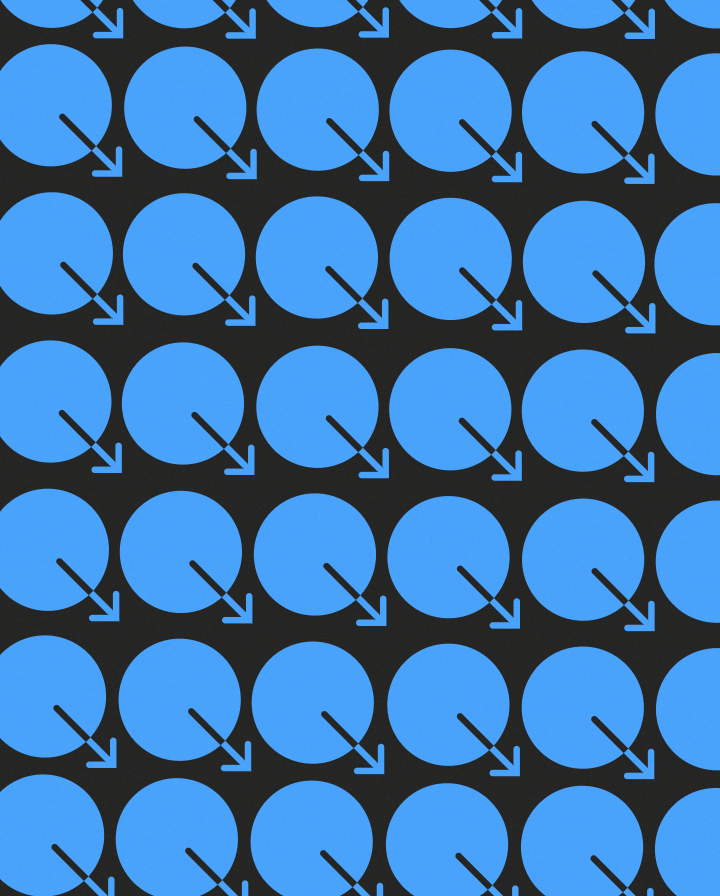
Write a Shadertoy shader that draws this pattern.

```glsl
// Draws a wavering grid of blue discs, each crossed by a colour-swapping diagonal arrow.

// Lengths are in percent of the canvas height, y runs downward.
const vec3 BLUE = vec3(0.288, 0.638, 0.984);
const vec3 CHARCOAL = vec3(0.146, 0.146, 0.143);
const vec2 PITCH = vec2(14.9, 16.17);
const float ANCHOR_COLUMN = 5.0;
const float ANCHOR_X = 79.95;
const float TOP_ROW_Y = -3.72;
const float DISC_RADIUS = 6.82;
const float STROKE = 0.36;        // half width of the arrow line
const float SHAFT_START = 1.3;
const float HEAD_CORNER = 7.62;
const float HEAD_ARM_END = 4.95;
const float JITTER = 0.1;
const float GRAIN = 0.012;

float hash(vec2 p) {
    vec3 q = fract(vec3(p.xyx) * 0.1031);
    q += dot(q, q.yzx + 33.33);
    return fract((q.x + q.y) * q.z);
}

float segmentDistance(vec2 p, vec2 a, vec2 b) {
    vec2 ab = b - a;
    float t = clamp(dot(p - a, ab) / dot(ab, ab), 0.0, 1.0);
    return length(p - a - ab * t);
}

// Round-ended shaft and head with a square outer corner.
float arrowDistance(vec2 p, float halfWidth) {
    vec2 q = vec2(max(p.x, p.y), min(p.x, p.y));
    float shaft = segmentDistance(p, vec2(SHAFT_START), vec2(HEAD_CORNER)) - halfWidth;
    float arm = segmentDistance(q, vec2(HEAD_CORNER, HEAD_ARM_END),
                                vec2(HEAD_CORNER, HEAD_CORNER + 1.0)) - halfWidth;
    return max(min(shaft, arm), q.x - HEAD_CORNER - halfWidth);
}

float coverage(float d, float pixel) {
    return clamp(0.5 - d / pixel, 0.0, 1.0);
}

// Centre of a cell: rows tilt, spread and bunch up slightly.
vec2 cellCentre(vec2 cell) {
    float row = cell.y;
    float phase = row * 1.0472;
    float columnPitch = 14.81 + 0.031 * row - 0.044 * sin(0.9 * (row - 1.0));
    float tilt = 0.286 * (1.0 - exp(-max(row, 0.0)));
    vec2 centre = vec2(ANCHOR_X + (cell.x - ANCHOR_COLUMN) * columnPitch,
                       TOP_ROW_Y + row * PITCH.y + cell.x * tilt);
    centre.y -= 0.61 * sin(phase) + 0.13 * sin(2.0 * phase);
    vec2 noise = vec2(hash(cell + 7.0), hash(cell + 31.0)) - 0.5;
    return centre + 2.0 * JITTER * noise;
}

// Exclusive-or of disc and arrow, so the line swaps colour at the rim.
float motif(vec2 p, float pixel) {
    float disc = coverage(length(p) - DISC_RADIUS, pixel);
    float arrow = coverage(arrowDistance(p, STROKE), pixel);
    return disc + arrow - 2.0 * disc * arrow;
}

void mainImage(out vec4 fragColor, in vec2 fragCoord) {
    float pixel = 100.0 / iResolution.y;
    vec2 p = vec2(fragCoord.x, iResolution.y - fragCoord.y) * pixel;

    // Arrows reach past their cell, so visit the neighbours too.
    vec2 origin = vec2(ANCHOR_X - ANCHOR_COLUMN * PITCH.x, TOP_ROW_Y);
    vec2 home = round((p - origin) / PITCH);
    float ink = 0.0;
    for (int j = -1; j <= 1; j++) {
        for (int i = -1; i <= 1; i++) {
            vec2 cell = home + vec2(i, j);
            ink = max(ink, motif(p - cellCentre(cell), pixel));
        }
    }

    // Faint grain over flat colour.
    float grain = (hash(floor(p * 5.12)) - 0.5) * GRAIN;
    fragColor = vec4(mix(CHARCOAL, BLUE, ink) + grain, 1.0);
}
```
